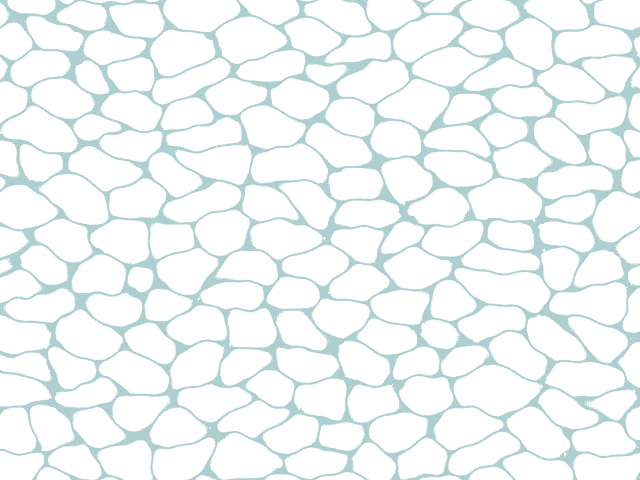
Write a Shadertoy shader that draws this pattern.

```glsl
// Dry stone paving: flat white stones parted by thin pale teal joints.
// Staggered cellular noise, bent by layered sines, places the stones; each pair
// of meeting borders is blended by its angle, which rounds only true corners.

vec2 hash2(vec2 cell) {
    vec3 h = fract(cell.xyx * vec3(0.1031, 0.1030, 0.0973));
    h += dot(h, h.yzx + 33.33);
    return fract((h.xx + h.yz) * h.zy);
}

// Centre of a stone; every other row is shifted by half a stone.
vec2 stoneCentre(vec2 q, vec2 offset) {
    float row = floor(q.y) + offset.y;
    float shift = 0.5 * mod(row, 2.0);
    vec2 cell = vec2(floor(q.x - shift) + offset.x, row);
    return cell + vec2(shift + 0.5, 0.5) + vec2(0.88, 0.74) * (hash2(cell + 57.0) - 0.5);
}

float smoothMin(float a, float b, float k) {
    float h = max(k - abs(a - b), 0.0) / k;
    return min(a, b) - 0.25 * k * h * h;
}

// Bends the plane so that the joints run in uneven curves.
vec2 bend(vec2 p) {
    p += 0.011 * sin(p.yx * vec2(17.0, 13.0) + vec2(1.3, 4.1));
    p += 0.006 * sin(p.yx * vec2(47.0, 41.0) + p * vec2(19.0, -23.0));
    p += 0.0022 * sin(p.yx * vec2(113.0, 97.0) + p * vec2(-61.0, 71.0));
    return p;
}

// Border between two stones: outward normal (xy) and distance (z),
// both measured in the unbent plane.
vec3 border(vec2 own, vec2 other, mat2 stretch) {
    vec2 across = normalize(other - own);
    vec2 slope = across * stretch;
    return vec3(slope, dot(0.5 * (own + other), across)) / length(slope);
}

// Rounded distance to the joint, in canvas heights.
float jointDistance(vec2 p) {
    vec2 q = bend(p) * vec2(8.2, 14.8) + 20.0;
    mat2 stretch = mat2(dFdx(q), dFdy(q)) * iResolution.y;

    // Nearest stone
    vec2 own = vec2(10.0);
    for (int j = -2; j <= 2; j++)
    for (int i = -2; i <= 2; i++) {
        vec2 centre = stoneCentre(q, vec2(i, j)) - q;
        if (dot(centre, centre) < dot(own, own)) own = centre;
    }

    // Its nearest border
    vec3 edge = vec3(0.0, 0.0, 1.0);
    for (int j = -2; j <= 2; j++)
    for (int i = -2; i <= 2; i++) {
        vec2 other = stoneCentre(q, vec2(i, j)) - q;
        if (distance(own, other) > 0.01) {
            vec3 candidate = border(own, other, stretch);
            if (candidate.z < edge.z) edge = candidate;
        }
    }

    // Corners: the sharper the turn, the wider the rounding
    float rounding = 0.032 + 0.008 * sin(dot(own + q, vec2(5.0, 7.0)));
    float joint = edge.z;
    for (int j = -2; j <= 2; j++)
    for (int i = -2; i <= 2; i++) {
        vec2 other = stoneCentre(q, vec2(i, j)) - q;
        if (distance(own, other) > 0.01) {
            vec3 second = border(own, other, stretch);
            float turn = clamp(1.0 - dot(edge.xy, second.xy), 0.001, 1.2);
            joint = min(joint, smoothMin(edge.z, second.z, rounding * turn));
        }
    }
    return joint;
}

void mainImage(out vec4 fragColor, in vec2 fragCoord) {
    vec2 p = fragCoord / iResolution.y;
    float pixel = 1.0 / iResolution.y;

    // Slightly chipped stone edges
    float chips = 0.0005 * sin(p.x * 610.0 + 3.0 * sin(p.y * 370.0))
                         * sin(p.y * 540.0 + 2.0 * sin(p.x * 290.0));
    float d = jointDistance(p) + chips;

    float stone = smoothstep(-0.7 * pixel, 0.7 * pixel, d - 0.0021);
    vec3 grout = vec3(0.68, 0.81, 0.81);
    fragColor = vec4(mix(grout, vec3(1.0), stone), 1.0);
}
```
